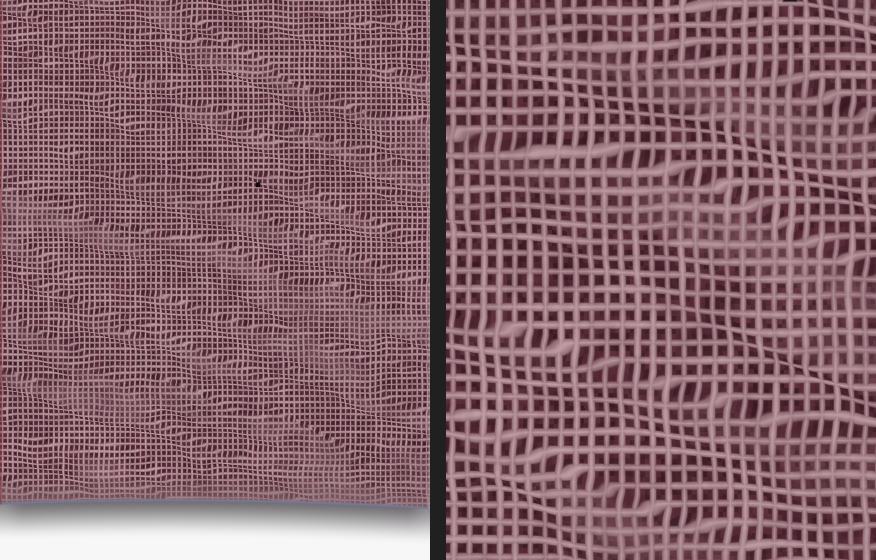
Left, the full canvas; right, a detail of the centre.
A Shadertoy shader for this texture:

```glsl
#define THREADS vec2(84.0, 94.0)
#define HALF_WIDTH 0.225
#define RIPPLE_SLOPE 0.28
#define RIPPLE_SHIFT 0.50
#define FINE_WOBBLE 0.12
#define HOLE vec3(0.27, 0.13, 0.17)
#define THREAD_SIDE vec3(0.42, 0.27, 0.31)
#define THREAD_TOP vec3(0.70, 0.56, 0.59)
#define SELVAGE vec3(0.50, 0.22, 0.25)
#define HEM vec3(0.46, 0.47, 0.57)
#define SHADOW vec3(0.41, 0.40, 0.41)
#define PAPER vec3(0.97)

float hash(vec2 p) {
    vec3 q = fract(p.xyx * vec3(0.1031, 0.1030, 0.0973));
    q += dot(q, q.yzx + 33.33);
    return fract((q.x + q.y) * q.z);
}

float noise(vec2 p) {
    vec2 i = floor(p), f = fract(p);
    f = f * f * (3.0 - 2.0 * f);
    return mix(mix(hash(i), hash(i + vec2(1, 0)), f.x),
               mix(hash(i + vec2(0, 1)), hash(i + vec2(1, 1)), f.x), f.y);
}

float fbm(vec2 p) {
    float sum = 0.0, gain = 0.5;
    for (int i = 0; i < 4; i++) {
        sum += gain * noise(p);
        p = p * 2.03 + 17.3;
        gain *= 0.5;
    }
    return sum / 0.9375;
}

vec3 weave(vec2 uv, vec2 pixel) {
    // Narrow ripples falling to the right, where the mesh steps out of line
    vec2 slope = vec2(uv.x, uv.y + RIPPLE_SLOPE * uv.x + 0.025 * noise(uv * 6.0));
    float ripple = noise(slope * vec2(4.0, 26.0)) * 0.65 + noise(slope * vec2(13.0, 55.0) + 9.0) * 0.35;
    float slip = smoothstep(0.52, 0.80, ripple);

    // Straight thread grid, nudged by short steps within the ripples
    vec2 grid = uv * THREADS;
    vec2 bend = vec2(noise(grid * vec2(0.20, 0.35)),
                     noise(grid * vec2(0.28, 0.20) + 41.0)) - 0.5;
    grid += bend * (FINE_WOBBLE + vec2(0.35, 0.40) * slip);
    grid += vec2(0.35, 1.0) * RIPPLE_SHIFT * smoothstep(0.38, 0.62, ripple);
    vec2 id = floor(grid);
    vec2 dist = abs(fract(grid) - 0.5);

    // Widths drift along each thread: x is the upright one, y the level one
    vec2 vary = vec2(noise(vec2(id.x, grid.y * 0.25)),
                     noise(vec2(grid.x * 0.20, id.y) + vec2(0, 73))) - 0.5;
    vec2 halfWidth = HALF_WIDTH + 0.09 * vary + 0.04 * slip;
    vec2 soft = 0.5 * THREADS * pixel + 0.035;
    vec2 cover = 1.0 - smoothstep(halfWidth - soft, halfWidth + soft, dist);

    // Rounded threads, joined at the crossings with a faint over and under
    vec2 light = 1.08 - dist / (halfWidth + 0.06) + 0.40 * vary;
    float over = mod(id.x + id.y, 2.0);
    light *= 1.0 - 0.12 * cover.yx * vec2(1.0 - over, over);
    light = clamp(light, 0.0, 1.1) * cover;
    float crest = max(light.x, light.y);
    vec3 thread = mix(THREAD_SIDE, THREAD_TOP, crest);

    // Holes of uneven depth, partly filled where the mesh bunches up
    vec3 hole = HOLE * (0.88 + 0.45 * hash(id + 11.0)) + 0.08 * slip;
    vec3 cloth = mix(hole, thread, max(cover.x, cover.y));

    // Broad tone and fibre grain
    cloth *= 0.96 + 0.08 * fbm(slope * vec2(3.0, 9.0) + 5.0);
    cloth += 0.05 * (noise(grid * 2.7) - 0.5);
    return mix(cloth, vec3(0.52, 0.38, 0.42), 0.12 * slip);
}

void mainImage(out vec4 fragColor, in vec2 fragCoord) {
    vec2 uv = fragCoord / iResolution.xy;
    vec2 pixel = 1.0 / iResolution.xy;
    vec3 cloth = weave(uv, pixel);

    // Pale haze above the curved hem
    float hemY = 0.099 + 0.0285 * uv.x - 0.0365 * uv.x * uv.x;
    float rise = uv.y - hemY;
    float haze = 1.0 - smoothstep(0.0, 0.055, rise);
    cloth = mix(cloth, vec3(0.55, 0.43, 0.46), 0.6 * haze);
    cloth = mix(cloth, HEM, 1.0 - smoothstep(0.002, 0.007, rise));

    // Side edges and one small flaw
    cloth = mix(cloth, SELVAGE, 0.55 * (1.0 - smoothstep(0.002, 0.007, uv.x)));
    cloth = mix(cloth, vec3(0.72, 0.62, 0.65), 0.6 * smoothstep(0.994, 0.998, uv.x));
    vec2 flaw = abs(uv - vec2(0.60, 0.67)) / vec2(0.0055, 0.0045);
    cloth = mix(cloth, vec3(0.07, 0.03, 0.05), 1.0 - smoothstep(0.7, 1.2, max(flaw.x, flaw.y)));

    // Soft shadow falling on the paper below
    float fade = smoothstep(-0.012, 0.068, -rise);
    float corner = 0.12 * (1.0 - smoothstep(0.0, 0.06, min(uv.x, 1.0 - uv.x)));
    vec3 ground = mix(SHADOW + corner, PAPER, fade);

    float onCloth = smoothstep(-pixel.y, pixel.y, rise);
    fragColor = vec4(clamp(mix(ground, cloth, onCloth), 0.0, 1.0), 1.0);
}
```
